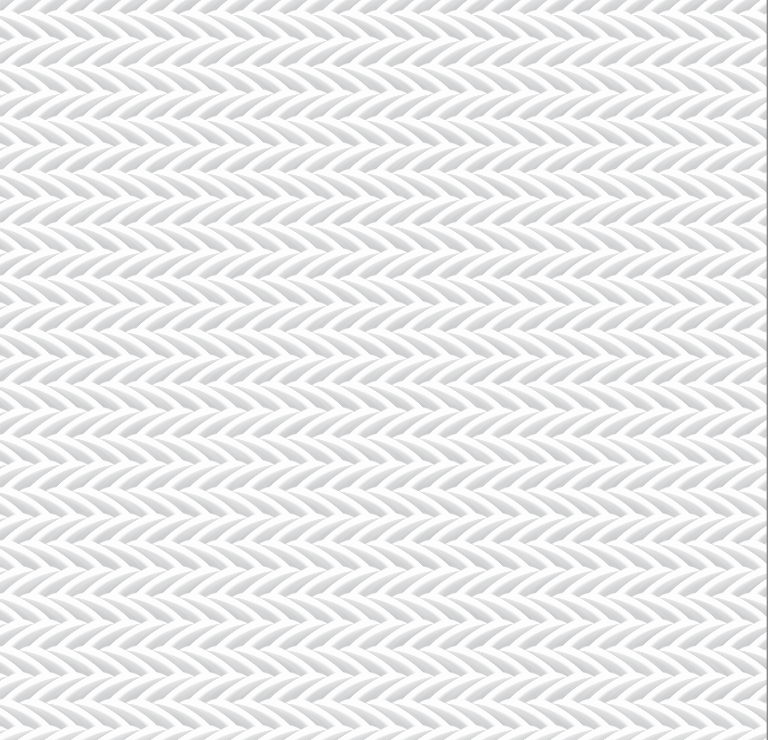
Reproduce this pattern procedurally as a WebGL 2 fragment shader.

```glsl
#version 300 es
precision highp float;
// White knitted braid: rows of slanted strands, mirrored from row to row.
uniform vec2 u_resolution;
out vec4 fragColor;

// Lengths are in units of the canvas height
const float ROW_HEIGHT = 0.0358;
const float STRAND_PITCH = 0.0360;
const float FIRST_ROW = 0.0554;
const float STRAND_RUN = 1.3;
const float CREST_HEIGHT = 0.17;
const vec3 WHITE = vec3(0.992);
const vec3 SHADOW = vec3(0.785, 0.788, 0.794);
const vec3 BORDER = vec3(0.52);

float hash(vec2 p) {
  vec3 q = fract(vec3(p.xyx) * 0.1031);
  q += dot(q, q.yzx + 33.33);
  return fract((q.x + q.y) * q.z);
}

float valueNoise(vec2 p) {
  vec2 cell = floor(p);
  vec2 f = fract(p);
  f = f * f * (3.0 - 2.0 * f);
  float low = mix(hash(cell), hash(cell + vec2(1.0, 0.0)), f.x);
  float high = mix(hash(cell + vec2(0.0, 1.0)), hash(cell + 1.0), f.x);
  return mix(low, high, f.y);
}

// Strand coordinate: whole part numbers the strand, fraction runs across it
float strandCoord(float x, float rise, float row) {
  float lean = STRAND_RUN * rise * (0.6 + 0.4 * rise);
  float mirrored = mod(row, 2.0);
  float along = mix(x, 0.7 + STRAND_RUN - x, mirrored);
  return along - lean;
}

// Arched upper outline of a row
float crest(float x, float row) {
  float f = fract(strandCoord(x, 1.0, row)) * 2.0 - 1.0;
  return CREST_HEIGHT * (1.0 - f * f);
}

// White strand with a leaf-shaped shadow that darkens downward
vec3 strandColor(float x, float rise, float row, float soft) {
  float s = strandCoord(x, rise, row);
  float f = fract(s);
  float width = 0.8 * sqrt(max(1.0 - rise * rise * rise, 0.001));
  float depth = clamp((f - 1.0 + width) / width, 0.0, 1.0);
  float leaf = smoothstep(0.0, 0.32, depth);

  // Fine fibres along the yarn and a small tone change per strand
  float fibre = valueNoise(vec2(s * 9.0, rise * 2.5 + row * 7.0)) - 0.5;
  float tone = hash(vec2(floor(s) + 80.0, row + 20.0)) - 0.5;
  float shade = 0.25 + 0.38 * depth + 0.42 * (1.0 - rise);
  shade += 0.14 * fibre + 0.04 * tone;

  vec3 color = mix(WHITE, SHADOW, leaf * shade);
  return mix(color, WHITE, smoothstep(1.0 - soft, 1.0, f));
}

void main() {
  vec2 uv = gl_FragCoord.xy / u_resolution.y;
  float pixel = 1.0 / u_resolution.y;
  float x = uv.x / STRAND_PITCH;

  // Rows are counted downward from the upper edge
  float y = (1.0 - uv.y - FIRST_ROW) / ROW_HEIGHT;
  float row = floor(y);
  float rise = 1.0 - fract(y);
  float soft = 1.3 * pixel / STRAND_PITCH;
  vec3 color = strandColor(x, rise, row, soft);

  // White crests of the row below overlap this one
  float edge = pixel / ROW_HEIGHT;
  float gap = rise - crest(x, row + 1.0);
  color = mix(WHITE, color, smoothstep(-edge, edge, gap));

  // Thin border at the right
  float fromRight = u_resolution.x / u_resolution.y - uv.x;
  float border = 1.0 - smoothstep(0.0012, 0.0012 + pixel, fromRight);
  color = mix(color, BORDER, border);

  fragColor = vec4(color, 1.0);
}
```
